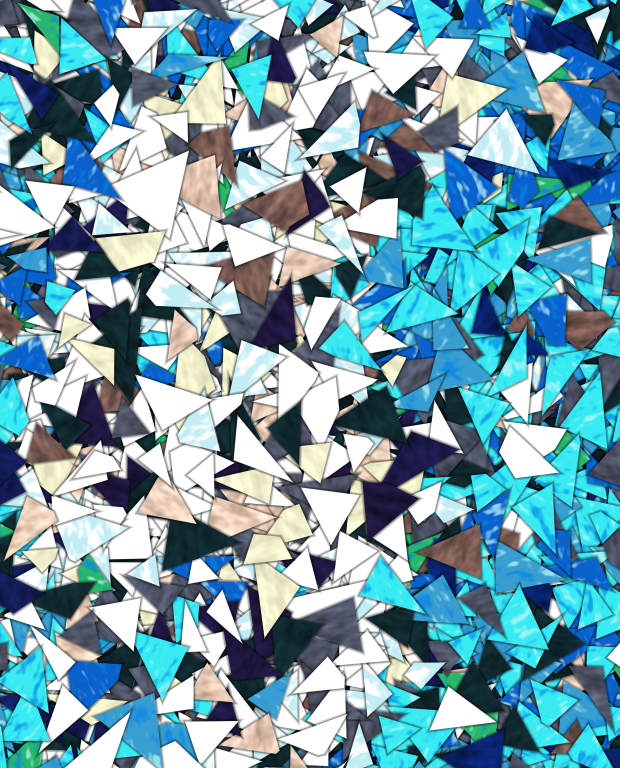
Write a Shadertoy shader that draws this texture.

```glsl
// Overlapping shards of holographic foil, white at the centre and blue to cyan at the right

vec3 hash3(vec3 p) {
    p = fract(p * vec3(.1031, .1030, .0973));
    p += dot(p, p.yxz + 33.33);
    return fract((p.xxy + p.yxx) * p.zyx);
}

vec2 direction(float angle) { return vec2(cos(angle), sin(angle)); }

float gradientNoise(vec2 p) {
    vec2 cell = floor(p), f = fract(p), u = f * f * (3. - 2. * f);
    float corners[4];
    for (int i = 0; i < 4; i++) {
        vec2 o = vec2(i & 1, i >> 1);
        corners[i] = dot(direction(6.283 * hash3(vec3(cell + o, 5.)).x), f - o);
    }
    return mix(mix(corners[0], corners[1], u.x), mix(corners[2], corners[3], u.x), u.y);
}

// Corner of a random triangle, in cell units around its centre
vec2 shardCorner(vec3 id, float turn, int i) {
    vec3 h = hash3(id + vec3(0., 0., 40. + float(i) * 9.));
    return direction(turn + 2.094 * float(i) + h.x - .5) * mix(.38, 1.2, h.y * sqrt(h.y));
}

// Signed distance bound: a triangle, sometimes with one corner cut off
float shardDistance(vec2 q, vec3 id) {
    vec3 h = hash3(id + vec3(0., 0., 90.));
    float turn = 6.283 * h.x, d = -9.;
    for (int i = 0; i < 3; i++) {
        vec2 a = shardCorner(id, turn, i);
        vec2 edge = normalize(shardCorner(id, turn, (i + 1) % 3) - a);
        d = max(d, dot(q - a, vec2(edge.y, -edge.x)));
    }
    if (h.y < .5) d = max(d, dot(q, direction(turn + 6.283 * h.z)) - .3);
    return d;
}

// How much coloured light reaches a place on the sheet
float iridescence(vec2 p) {
    float x = p.x - .34 + .22 * gradientNoise(p * 4.);
    float glow = smoothstep(.04, .32, x) + .5 * smoothstep(.08, .32, -x);
    glow += .35 * smoothstep(.8, 1., p.y) + .25 * smoothstep(.15, 0., p.y);
    return clamp(glow, .08, .86);
}

vec3 shardColor(vec3 id, vec2 centre, vec2 q) {
    vec3 pick = hash3(id + vec3(0., 0., 130.)), tint = hash3(id + vec3(0., 0., 170.));
    vec2 grain = direction(6.283 * tint.z);
    vec2 along = vec2(dot(q, grain), dot(q, vec2(-grain.y, grain.x)));
    float streak = gradientNoise(along * vec2(2., 5.) + tint.xy * 50.);
    float crinkle = gradientNoise(along * vec2(6., 11.) + tint.yz * 50.);
    float sheen = streak + .5 * crinkle + .25 * along.x;
    float light = iridescence(centre);

    // Dark faces: black green, slate, violet, navy, brown
    if (pick.x < .29) {
        vec3 dark = vec3(.06, .16, .18);
        if (tint.x > .36) dark = vec3(.30, .32, .39);
        if (tint.x > .68) dark = mix(vec3(.13, .08, .22), vec3(.02, .14, .45), light);
        if (tint.x > .88) dark = vec3(.47, .35, .32);
        return dark * (1. + .5 * sheen);
    }
    // Coloured faces: blue towards the top, cyan and green towards the bottom
    if (pick.y < light) {
        float hue = tint.x + .35 * (.5 - centre.y) + .3 * gradientNoise(centre * 6.);
        vec3 face = vec3(.04, .38, .80);
        if (hue > .25) face = vec3(.22, .62, .82);
        if (hue > .47) face = vec3(.22, .92, .95);
        if (tint.y < .06) face = vec3(.16, .72, .42);
        face = mix(face, vec3(.02, .52, .90), .7 * smoothstep(.1, .6, -sheen));
        return mix(face, vec3(.72, .96, .97), .75 * smoothstep(.15, .6, sheen));
    }
    // Bright faces: white, some of them cloudy, cream or peach
    vec3 bright = vec3(1.);
    if (tint.x > .60) bright = mix(vec3(.76, .93, .96), vec3(1.), smoothstep(-.2, .3, sheen));
    if (tint.x > .82) bright = vec3(.95, .94, .80) + .14 * sheen;
    if (tint.x > .92) bright = vec3(.91, .80, .72) + .25 * sheen;
    return bright;
}

void mainImage(out vec4 fragColor, in vec2 fragCoord) {
    vec2 p = fragCoord / iResolution.y;
    const float size = .06;
    float blur = .7 / (iResolution.y * size);
    vec3 color = vec3(.05, .11, .14);

    // Stacked layers of shards, each on its own turned grid
    for (int layer = 0; layer < 7; layer++) {
        float k = float(layer), c = cos(k * .7), s = sin(k * .7);
        mat2 turn = mat2(c, s, -s, c);
        vec2 shift = vec2(37.3, 41.7) + k * 17.3;
        vec2 g = turn * p / size + shift;
        for (int i = 0; i < 9; i++) {
            vec2 cell = floor(g) + vec2(i % 3, i / 3) - 1.;
            vec3 id = vec3(cell, k);
            vec2 middle = cell + .25 + .5 * hash3(id).xy;
            vec2 q = g - middle;
            float d = shardDistance(q, id);
            if (d > .08) continue;
            // Thin contact shadow, then the face
            color *= mix(.55, 1., smoothstep(0., .07, d));
            if (d < blur) {
                vec2 centre = (middle - shift) * turn * size;
                color = mix(color, shardColor(id, centre, q), smoothstep(blur, -blur, d));
            }
        }
    }
    fragColor = vec4(clamp(color, 0., 1.), 1.);
}
```
